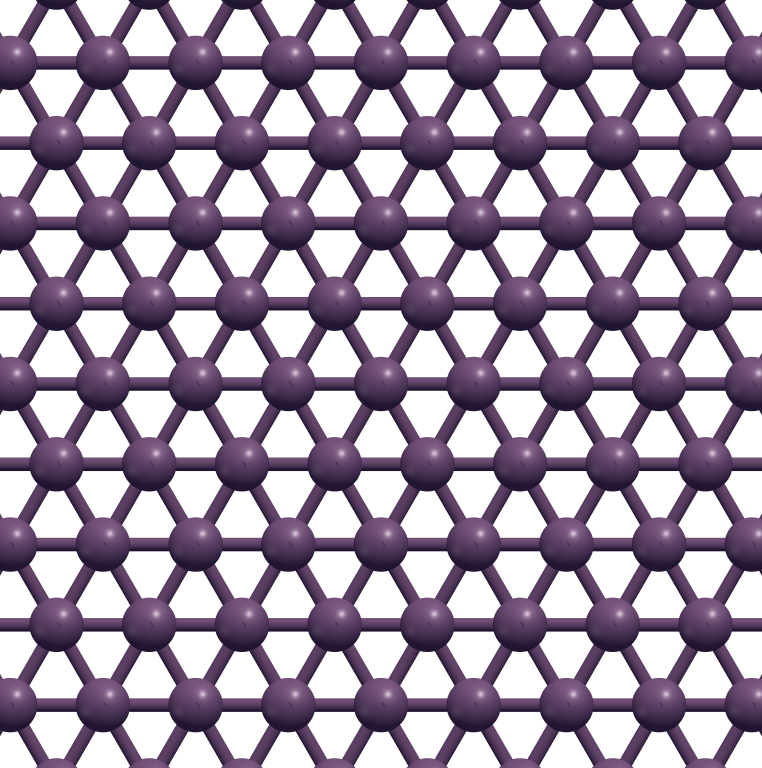
Reproduce this pattern procedurally as a WebGL 2 fragment shader.

```glsl
#version 300 es
precision highp float;
// Triangular lattice of glossy plum balls joined by round rods on white.

uniform vec2 u_resolution;
out vec4 outColor;

// Sizes are fractions of the canvas height.
const float SPACING = 0.1207;        // ball to ball along a row
const float ROW = SPACING * 0.8660254;
const float BALL_RADIUS = 0.0354;
const float ROD_RADIUS = 0.0088;

const vec3 PAPER = vec3(1.0);
const vec3 SHADOW = vec3(0.13, 0.085, 0.195);
const vec3 LIT = vec3(0.46, 0.32, 0.48);
const vec3 GLINT = vec3(0.92, 0.86, 0.92);

const vec3 LIGHT = vec3(0.12, 0.80, 0.588);
const float ROD_DIM = 0.95;

// Positions on a ball of radius one.
const vec2 GLINT_POS = vec2(0.26, 0.40);
const vec2 BOUNCE_POS = vec2(-0.64, -0.24);
const vec2 NICK_POS = vec2(0.09, 0.02);

// Surface colour for a normal facing the viewer.
vec3 shade(vec3 normal) {
    float lit = clamp((dot(normal, LIGHT) + 0.25) / 1.2, 0.0, 1.0);
    return mix(SHADOW, LIT, lit);
}

// Offset from the nearest lattice point.
vec2 nearestBall(vec2 p) {
    vec2 cell = vec2(SPACING, 2.0 * ROW);
    vec2 a = p - cell * round(p / cell);
    vec2 q = p - 0.5 * cell;
    vec2 b = q - cell * round(q / cell);
    return dot(a, a) < dot(b, b) ? a : b;
}

float glow(vec2 p, vec2 center, float size) {
    vec2 d = (p - center) / size;
    return exp(-dot(d, d));
}

float segment(vec2 p, vec2 a, vec2 b) {
    vec2 ab = b - a;
    return length(p - a - ab * clamp(dot(p - a, ab) / dot(ab, ab), 0.0, 1.0));
}

vec3 ballColor(vec2 q) {
    vec3 normal = vec3(q, sqrt(max(0.0, 1.0 - dot(q, q))));
    vec3 color = shade(normal);
    // Broad sheen, tight highlight and weak bounced light.
    float gloss = 0.20 * glow(q, GLINT_POS, 0.30) + 0.62 * glow(q, GLINT_POS, 0.12);
    gloss += 0.09 * glow(q, BOUNCE_POS, 0.20);
    color = mix(color, GLINT, gloss);
    // Faint slanted nick near the middle.
    float nick = segment(q, NICK_POS + vec2(-0.05, 0.07), NICK_POS + vec2(0.04, -0.07));
    return mix(color, SHADOW, 0.35 * (1.0 - smoothstep(0.01, 0.05, nick)));
}

void main() {
    vec2 p = (gl_FragCoord.xy - 0.5 * u_resolution) / u_resolution.y;
    float pixel = 1.0 / u_resolution.y;
    vec3 color = PAPER;

    // Rods run along the three lattice directions.
    for (int i = 0; i < 3; i++) {
        float angle = radians(30.0 + 60.0 * float(i));
        vec2 across = vec2(cos(angle), sin(angle));
        float t = dot(p, across);
        t -= ROW * round(t / ROW);
        float s = clamp(t / ROD_RADIUS, -1.0, 1.0);
        vec3 normal = vec3(across * s, sqrt(1.0 - s * s));
        float cover = clamp(0.5 + (ROD_RADIUS - abs(t)) / pixel, 0.0, 1.0);
        color = mix(color, shade(normal) * ROD_DIM, cover);
    }

    // Balls cover the joints.
    vec2 offset = nearestBall(p);
    float cover = clamp(0.5 + (BALL_RADIUS - length(offset)) / pixel, 0.0, 1.0);
    color = mix(color, ballColor(offset / BALL_RADIUS), cover);

    outColor = vec4(color, 1.0);
}
```
